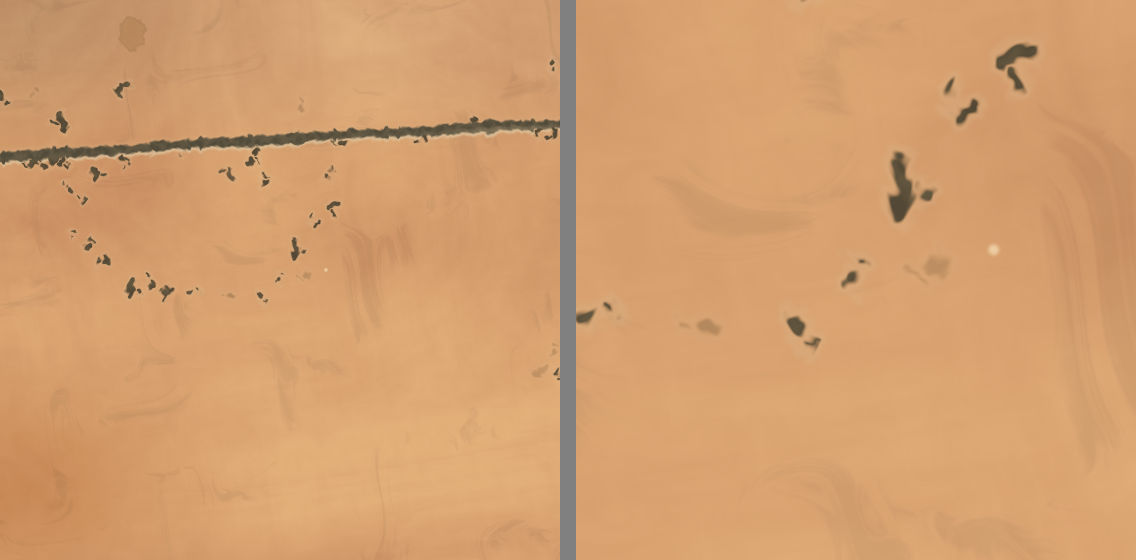
Left, the full canvas; right, a detail of the centre.
This texture is drawn by a three.js fragment shader. Its source:

```glsl
varying vec2 vUv;

#define CLAY vec3(0.802, 0.570, 0.392)
#define SAND vec3(0.876, 0.670, 0.464)
#define RUST vec3(0.765, 0.510, 0.315)
#define SOOT vec3(0.345, 0.300, 0.220)
#define GRIT vec3(0.540, 0.480, 0.370)
#define CREAM vec3(0.860, 0.740, 0.585)
#define STAIN vec3(0.660, 0.480, 0.300)
#define CRACK_HALF 0.0078
#define SOFT 0.0028
#define ARC_CHIPS 17
#define ALL_CHIPS 46

float hash(float n) { return fract(sin(n * 12.9898 + 4.1) * 4375.85); }

vec2 hash2(vec2 c) {
  return fract(sin(vec2(dot(c, vec2(127.1, 311.7)), dot(c, vec2(269.5, 183.3)))) * 4375.85);
}

// Distance to the nearest of one random point per cell
float cellular(vec2 p) {
  vec2 cell = floor(p), f = p - cell;
  float nearest = 2.0;
  for (int y = -1; y <= 1; y++)
    for (int x = -1; x <= 1; x++) {
      vec2 o = vec2(float(x), float(y));
      nearest = min(nearest, length(o + hash2(cell + o) - f));
    }
  return nearest;
}

// Layered, rotated and warped sines, roughly -1 to 1
float mottle(vec2 p) {
  float sum = 0.0, amp = 0.5;
  for (int i = 0; i < 6; i++) {
    p = mat2(0.8, 0.6, -0.6, 0.8) * p * 1.75 + 1.7;
    p += 1.2 * sin(p.yx * 0.9 + 2.0 * sum);
    sum += amp * sin(p.x + 0.7 * sin(p.y));
    amp *= 0.62;
  }
  return sum;
}

// Bends outlines into lumpy, broken shapes
vec2 ragged(vec2 p) {
  vec2 bend = sin(p.yx * vec2(210.0, 190.0) + 2.0 * sin(p * 97.0));
  vec2 nick = sin(p.yx * vec2(470.0, 510.0) + 3.0 * sin(p * 230.0));
  return p + 0.0028 * bend + 0.0011 * nick;
}

float patchAt(vec2 p, vec2 centre, vec2 size) {
  vec2 q = (p - centre) / size;
  return exp(-dot(q, q));
}

float crackHeight(float x) {
  return 0.718 + 0.075 * x - 0.014 * x * x + 0.0012 * sin(x * 23.0) + 0.0006 * sin(x * 71.0);
}

float sliver(vec2 p, float angle, float halfLength, float radius) {
  vec2 along = vec2(cos(angle), sin(angle)) * halfLength;
  float t = clamp(dot(p, along) / max(dot(along, along), 1e-6), -1.0, 1.0);
  return length(p - along * t) - radius;
}

// Chips follow a hanging arc, then the crack, then a cluster at the right
vec2 chipCentre(int i) {
  float n = float(i), a = hash(n + 0.3), b = hash(n + 50.7);
  if (i < ARC_CHIPS) {
    float turn = mix(2.9, 6.4, (n + a) / float(ARC_CHIPS));
    return vec2(0.37, 0.66) + vec2(0.235, 0.215) * vec2(cos(turn), sin(turn)) * mix(0.8, 1.1, b);
  }
  if (i < 30) return vec2(a, crackHeight(a) - mix(0.01, 0.022, b));
  if (i < 42) return vec2(a, crackHeight(a) + mix(-0.1, 0.12, b));
  return vec2(0.985, 0.36) + 0.055 * (vec2(a, b) - 0.5);
}

vec3 plaster(vec2 p) {
  float broad = mottle(p * 2.3), cloud = mottle(p * 8.0 + 3.0);
  float light = 0.53 + 0.42 * broad + 0.17 * cloud;
  light += 0.45 * patchAt(p, vec2(0.85, 0.15), vec2(0.5, 0.3));
  light -= 0.7 * patchAt(p, vec2(0.74, 0.57), vec2(0.22, 0.1));
  light -= 0.3 * patchAt(p, vec2(0.2, 0.62), vec2(0.15, 0.1));
  vec3 color = mix(CLAY, SAND, clamp(light, -0.15, 1.15));
  float corner = patchAt(p, vec2(0.02, 0.12), vec2(0.26, 0.18));
  color = mix(color, RUST, corner * (0.65 + 0.3 * broad));
  color += vec3(-0.012, 0.004, 0.02) * smoothstep(0.7, 0.95, p.y);
  color *= 1.0 - 0.09 * patchAt(p, vec2(0.0, 1.0), vec2(0.35, 0.2));
  color *= 1.0 - 0.05 * smoothstep(0.5, 1.0, mottle(p * 14.0));
  return color + 0.006 * mottle(p * 60.0);
}

void main() {
  vec2 p = vUv, rough = ragged(p);
  vec3 color = plaster(p);
  float grain = cellular(rough * 65.0);

  // Round brown stain and one pale speck
  float ring = length((rough - vec2(0.236, 0.94)) * vec2(1.0, 0.78)) - 0.022;
  color = mix(color, STAIN, 0.42 * smoothstep(0.005, -0.005, ring));
  color = mix(color, STAIN * 0.85, 0.25 * smoothstep(0.004, 0.0, abs(ring)));
  color = mix(color, CREAM * 1.08, smoothstep(0.005, 0.001, length(p - vec2(0.582, 0.518))));

  // Chips, each with a smaller fleck beside it
  float dark = 0.0, halo = 0.0;
  for (int i = 0; i < ALL_CHIPS; i++) {
    float n = float(i), size = hash(n + 21.0), stretch = hash(n + 33.0);
    float angle = 1.25 + 1.7 * (hash(n + 8.0) - 0.5);
    vec2 q = rough - chipCentre(i);
    float d = sliver(q, angle, 0.02 * stretch * stretch * stretch, mix(0.0032, 0.0072, size));
    vec2 beside = 0.014 * vec2(cos(n * 2.4), sin(n * 2.4));
    d = min(d, sliver(q - beside, angle + 1.0, 0.005 * size, 0.001 + 0.003 * stretch));
    float strength = mix(0.3, 1.0, smoothstep(0.15, 0.45, hash(n + 71.0)));
    dark = max(dark, strength * smoothstep(SOFT, -SOFT, d));
    halo = max(halo, strength * smoothstep(0.009, 0.001, d));
  }

  // Crack with sparse teeth and a bright lower lip
  float offset = p.y - crackHeight(p.x) + 0.5 * (rough.y - p.y);
  float teeth = sin(rough.x * 143.0 + 3.0 * sin(p.x * 53.0)) * sin(p.x * 37.0 + 1.0);
  float crack = abs(offset) - CRACK_HALF - 0.0045 * smoothstep(0.4, 1.0, teeth) - 0.001 * sin(p.x * 17.0);
  float lip = smoothstep(0.0085, 0.002, crack) * mix(0.15, 0.95, smoothstep(0.002, -0.006, offset));
  color = mix(color, CREAM, max(lip, 0.28 * halo));

  // Soft brown rims around dark cores
  vec3 soot = SOOT * mix(0.94, 1.12, smoothstep(0.1, 0.8, grain));
  color = mix(color, mix(STAIN * 0.9, soot, smoothstep(0.1, 0.85, dark)), min(1.0, dark * 1.15));
  float dust = smoothstep(0.4, 1.0, p.x) * smoothstep(0.002, -0.006, offset);
  vec3 groove = mix(soot + vec3(0.0, 0.012, 0.02), GRIT, dust * (0.6 + 0.3 * mottle(p * vec2(15.0, 70.0))));
  color = mix(color, groove, smoothstep(SOFT, -SOFT, crack));

  gl_FragColor = vec4(color, 1.0);
}
```
